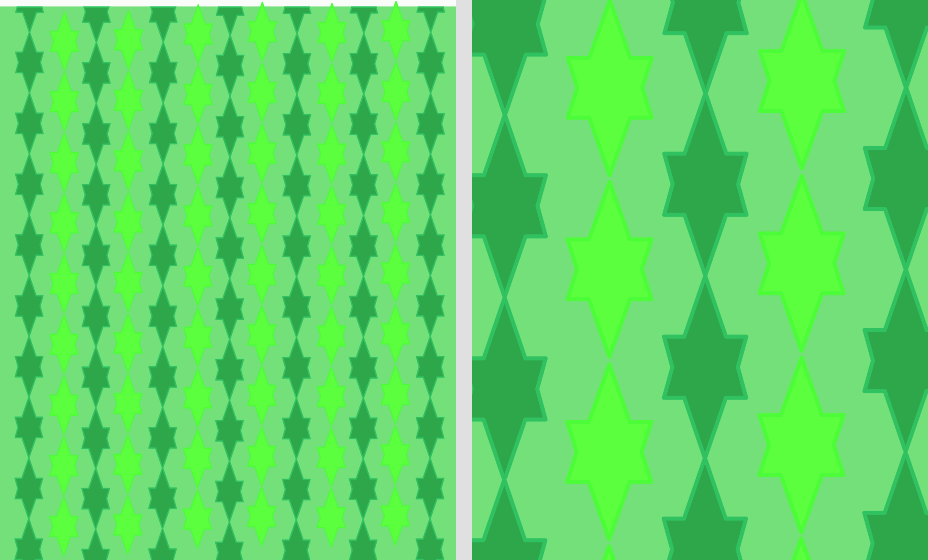
Left, the full canvas; right, a detail of the centre.
Reproduce this pattern procedurally as a Shadertoy shader.

```glsl
const vec3 PAPER = vec3(0.98, 0.99, 0.98);
const vec3 GROUND = vec3(0.45, 0.88, 0.48);
const vec3 DARK_FILL = vec3(0.18, 0.65, 0.29);
const vec3 DARK_LINE = vec3(0.19, 0.76, 0.38);
const vec3 LIME_FILL = vec3(0.36, 1.0, 0.245);
const vec3 LIME_LINE = vec3(0.30, 0.99, 0.22);

// Lengths are hundredths of the canvas height
const float COLUMN_STEP = 11.94;
const float GROUND_TOP = 1.15;
const float HALF_LINE = 0.12;

// Height of the first star in each column, measured from the top
const float DARK_START[7] = float[7](11.2, 13.05, 13.0, 11.75, 11.4, 11.35, 11.2);
const float LIME_START[6] = float[6](7.35, 7.1, 6.05, 5.65, 5.85, 5.45);

float hash(vec2 p) {
    return fract(sin(dot(p, vec2(127.1, 311.7))) * 43758.5453);
}

float segmentDistance(vec2 p, vec2 a, vec2 b) {
    vec2 ab = b - a;
    return length(p - a - ab * clamp(dot(p - a, ab) / dot(ab, ab), 0.0, 1.0));
}

// Signed distance to a six-pointed star with stretched upper and lower tips
float starDistance(vec2 p, float tip, vec2 arm, float shoulder, float notch) {
    p = abs(p);
    vec2 tipPoint = vec2(0.0, tip);
    vec2 shoulderPoint = vec2(shoulder, arm.y);
    float d = segmentDistance(p, tipPoint, shoulderPoint);
    d = min(d, segmentDistance(p, shoulderPoint, arm));
    d = min(d, segmentDistance(p, arm, vec2(notch, 0.0)));
    bool inSpike = p.x < shoulder * (tip - p.y) / (tip - arm.y);
    bool inArms = p.y < arm.y && p.x < mix(notch, arm.x, p.y / arm.y);
    return inSpike || inArms ? -d : d;
}

int nearestColumn(float x, float firstX, int count) {
    return clamp(int(round((x - firstX) / COLUMN_STEP)), 0, count - 1);
}

// Offset from the nearest star in a column, with slight vertical unevenness
vec2 starOffset(vec2 p, vec2 first, float rowStep, vec2 rowRange, float seed) {
    float row = clamp(round((p.y - first.y) / rowStep), rowRange.x, rowRange.y);
    float wobble = 0.1 * (hash(vec2(row, seed)) - 0.5);
    return p - first - vec2(0.0, row * rowStep + wobble);
}

float coverage(float d, float pixel) {
    return 1.0 - smoothstep(-0.5 * pixel, 0.5 * pixel, d);
}

vec3 paintStar(vec3 base, float d, vec3 fill, vec3 line, float pixel) {
    vec3 color = mix(base, fill, coverage(d, pixel));
    return mix(color, line, coverage(abs(d) - HALF_LINE, pixel));
}

void mainImage(out vec4 fragColor, in vec2 fragCoord) {
    float pixel = 100.0 / iResolution.y;
    vec2 p = vec2(fragCoord.x, iResolution.y - fragCoord.y) * pixel;

    // Green ground below a narrow pale strip
    vec3 color = mix(PAPER, GROUND, coverage(GROUND_TOP - p.y, pixel));

    // Columns lean slightly to the left on the way down
    p.x += 0.0015 * p.y;

    // Dark columns, tip to tip and cut off at the top of the ground
    float darkX = 5.28;
    int darkColumn = nearestColumn(p.x, darkX, 7);
    vec2 darkFirst = vec2(darkX + float(darkColumn) * COLUMN_STEP, DARK_START[darkColumn]);
    vec2 darkOffset = starOffset(p, darkFirst, 10.86, vec2(-1.0, 8.0), float(darkColumn));
    float dark = starDistance(darkOffset, 5.43, vec2(2.45, 1.82), 1.24, 1.95);
    dark = max(dark, GROUND_TOP + HALF_LINE - p.y);
    color = paintStar(color, dark, DARK_FILL, DARK_LINE, pixel);

    // Lime columns, nine whole stars each, shifted alternately sideways
    float limeX = 11.27;
    int limeColumn = nearestColumn(p.x, limeX, 6);
    float shift = limeColumn % 2 == 0 ? 0.25 : -0.25;
    vec2 limeFirst = vec2(limeX + float(limeColumn) * COLUMN_STEP + shift, LIME_START[limeColumn]);
    vec2 limeOffset = starOffset(p, limeFirst, 10.83, vec2(0.0, 8.0), float(limeColumn) + 20.0);
    float lime = starDistance(limeOffset, 5.2, vec2(2.5, 1.78), 1.22, 1.93);
    color = paintStar(color, lime, LIME_FILL, LIME_LINE, pixel);

    fragColor = vec4(color, 1.0);
}
```
